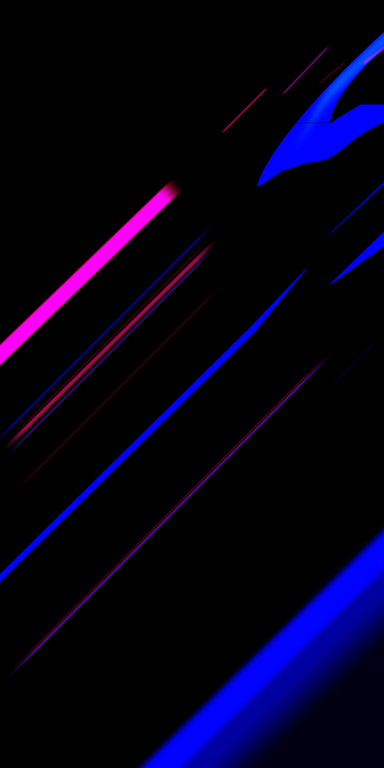
Reproduce this background procedurally as a WebGL 2 fragment shader.

```glsl
#version 300 es
precision highp float;
// Diagonal neon streaks, a forked blue flame and a glowing blue band on black.
uniform vec2 u_resolution;
out vec4 fragColor;

const vec3 BLUE = vec3(0.0, 0.005, 1.0);
const vec3 CRIMSON = vec3(0.68, 0.0, 0.32);
const vec3 VIOLET = vec3(0.42, 0.0, 0.8);
const vec3 DARK_RED = vec3(0.24, 0.0, 0.06);
const vec3 AZURE = vec3(0.02, 0.3, 1.0);

// Coverage of a line from a to b: half width w.x to w.y, ends fading over a share of its length.
float streak(vec2 p, vec2 a, vec2 b, vec2 w, float soft, float fade) {
    vec2 along = b - a;
    float len = length(along);
    vec2 dir = along / len;
    vec2 q = p - a;
    float t = dot(q, dir) / len;
    float d = abs(q.x * dir.y - q.y * dir.x);
    float halfWidth = mix(w.x, w.y, clamp(t, 0.0, 1.0));
    float body = 1.0 - smoothstep(halfWidth - soft, halfWidth + soft, d);
    return body * smoothstep(0.0, fade, t) * smoothstep(0.0, fade, 1.0 - t);
}

// Thin line of constant width.
float hairline(vec2 p, vec2 a, vec2 b, float width, float soft) {
    return streak(p, a, b, vec2(width), soft, 0.12);
}

// Leaf with a curved upper edge, a wavy lower edge and a notch that opens to the right.
vec3 flame(vec2 p, vec2 tip, float soft) {
    vec2 q = p - tip;
    float s = q.x / 0.331;
    float grow = max(s, 0.0);
    float top = 0.404 * pow(grow, 0.75);
    float bump = (s - 0.58) / 0.17;
    float bottom = 0.169 * grow - 0.021 * exp(-bump * bump)
                 + 0.008 * exp(-abs(s - 0.2) * 9.0) * smoothstep(0.0, 0.15, s);
    float inside = min(top - q.y, q.y - bottom) * 0.7;

    float t = max((s - 0.575) / 0.425, 0.0);
    float notchTop = 0.167 + 0.195 * pow(t, 0.65);
    float notchBottom = min(0.167 + 0.085 * t, 0.215);
    float notch = min(notchTop - q.y, q.y - notchBottom) * 0.7;
    float shape = smoothstep(-soft, soft, min(inside, -notch)) * step(0.0, s);

    // Lighter vein close to the upper edge.
    float vein = top - 0.022 - 0.04 * (1.0 - smoothstep(0.25, 0.6, s));
    float glow = exp(-pow((q.y - vein) / 0.022, 2.0)) * smoothstep(0.25, 0.65, s);
    return mix(BLUE, AZURE, glow) * shape;
}

// Bright rim, deep blue body and nearly black interior, by distance from the edge.
vec3 band(vec2 p, vec2 origin, vec2 normal) {
    float d = dot(p - origin, normal);
    float level = mix(1.0, 0.63, smoothstep(0.06, 0.088, d));
    level = mix(level, 0.07, smoothstep(0.1, 0.225, d));
    return BLUE * level * smoothstep(-0.014, 0.016, d);
}

void main() {
    vec2 p = gl_FragCoord.xy / u_resolution * vec2(1.0, 2.0);
    float px = 1.0 / u_resolution.x;
    float soft = max(0.0022, 0.6 * px);
    vec3 col = band(p, vec2(0.365, 0.0), vec2(0.699, -0.716));

    // Wide magenta beam that turns red where it fades.
    float beam = streak(p, vec2(-0.05, 1.027), vec2(0.468, 1.526), vec2(0.0195), 0.004, 0.085);
    col = max(col, vec3(beam, 0.0, beam * beam * 0.98));

    // Blue streaks.
    float blue = streak(p, vec2(-0.02, 0.475), vec2(0.667, 1.151), vec2(0.0078, 0.0088), soft, 0.005);
    blue = max(blue, streak(p, vec2(0.655, 1.139), vec2(0.8, 1.302), vec2(0.0088, 0.001), soft, 0.03));
    blue = max(blue, streak(p, vec2(0.857, 1.257), vec2(1.1, 1.46), vec2(0.001, 0.025), soft, 0.03));
    blue = max(blue, 0.8 * hairline(p, vec2(-0.03, 0.83), vec2(0.565, 1.426), 0.0018, soft));
    blue = max(blue, 0.75 * streak(p, vec2(0.83, 1.364), vec2(1.08, 1.598), vec2(0.001, 0.004), soft, 0.2));
    blue = max(blue, 0.2 * hairline(p, vec2(0.86, 0.992), vec2(0.98, 1.11), 0.0016, soft));
    col = max(col, BLUE * blue);

    // Crimson and violet bundle.
    col = max(col, CRIMSON * hairline(p, vec2(0.005, 0.824), vec2(0.57, 1.382), 0.0045, soft));
    col = max(col, VIOLET * 0.65 * hairline(p, vec2(0.01, 0.805), vec2(0.565, 1.36), 0.0022, soft));
    col = max(col, DARK_RED * hairline(p, vec2(0.02, 0.852), vec2(0.55, 1.38), 0.0016, soft));
    col = max(col, DARK_RED * hairline(p, vec2(0.03, 0.71), vec2(0.59, 1.27), 0.0015, soft));

    // Long violet line with a red companion.
    vec2 lineStart = vec2(0.005, 0.219);
    vec2 lineEnd = vec2(0.876, 1.092);
    vec2 offset = vec2(0.0, 0.0087);
    col = max(col, VIOLET * hairline(p, lineStart, lineEnd, 0.002, soft));
    col = max(col, DARK_RED * 1.5 * hairline(p, lineStart + offset, lineEnd + offset, 0.0015, soft));

    // Short sparks near the top.
    col = max(col, CRIMSON * hairline(p, vec2(0.573, 1.649), vec2(0.7, 1.776), 0.002, soft));
    col = max(col, vec3(0.5, 0.0, 0.5) * hairline(p, vec2(0.73, 1.748), vec2(0.859, 1.883), 0.002, soft));
    col = max(col, DARK_RED * hairline(p, vec2(0.828, 1.78), vec2(0.902, 1.84), 0.002, soft));
    col = max(col, VIOLET * hairline(p, vec2(0.94, 1.83), vec2(1.04, 1.905), 0.004, soft));

    col = max(col, flame(p, vec2(0.669, 1.513), soft));
    fragColor = vec4(col, 1.0);
}
```
